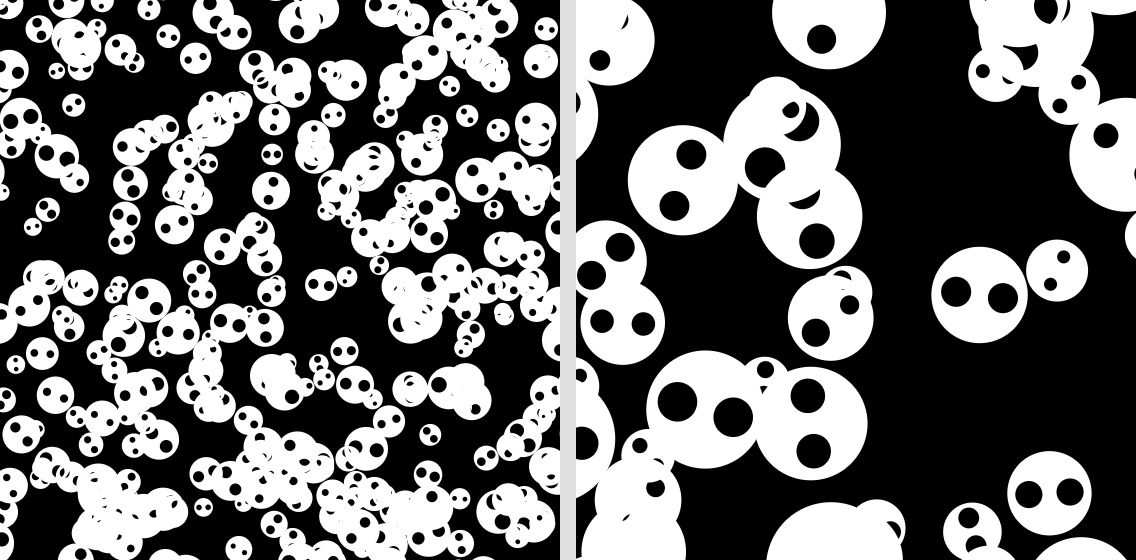
Left, the full canvas; right, a detail of the centre.
Give the GLSL for this pattern, as a WebGL 1 fragment shader.

```glsl
precision highp float;
// Scattered white discs on black, each pierced by two opposite round holes.
// A grid of cells holds a random number of discs; their signed distances are
// joined as a union, so a disc lying over a hole fills it.

uniform vec2 u_resolution;

const float CELLS = 12.0;            // grid cells across the canvas
const int CANDIDATES = 6;            // possible discs per cell
const float PRESENCE = 0.32;         // chance that a candidate exists
const vec2 DISC_RADIUS = vec2(0.0145, 0.0405);  // smallest, largest
const vec2 HOLE_RATIO = vec2(0.19, 0.37);       // hole radius / disc radius
const float HOLE_OFFSET = 0.49;      // hole distance / disc radius
const float TAU = 6.2831853;
const vec3 BACKGROUND = vec3(0.0);
const vec3 DISC_COLOR = vec3(1.0);

// Four random values in 0..1 from a cell and an index
vec4 hash4(vec3 seed) {
  vec4 h = fract(seed.xyzx * vec4(0.1031, 0.1030, 0.0973, 0.1099));
  h += dot(h, h.wzxy + 33.33);
  return fract((h.xxyz + h.yzzw) * h.zywx);
}

// Signed distance to a disc with two holes placed opposite each other
float piercedDisc(vec2 p, float radius, float holeRadius, float angle) {
  vec2 offset = HOLE_OFFSET * radius * vec2(cos(angle), sin(angle));
  float holes = min(length(p - offset), length(p + offset)) - holeRadius;
  return max(length(p) - radius, -holes);
}

// Union of all discs whose centres lie in one cell
float cellDiscs(vec2 p, vec2 cell) {
  float nearest = 1.0;
  for (int i = 0; i < CANDIDATES; i++) {
    vec3 seed = vec3(cell + 17.0, float(i) * 7.0 + 3.0);
    vec4 place = hash4(seed);
    vec4 style = hash4(seed + 51.7);
    if (style.x > PRESENCE) continue;
    vec2 center = (cell + place.xy) / CELLS;
    float radius = mix(DISC_RADIUS.x, DISC_RADIUS.y, place.z);
    float holeRadius = radius * mix(HOLE_RATIO.x, HOLE_RATIO.y, style.y);
    nearest = min(nearest, piercedDisc(p - center, radius, holeRadius, TAU * style.z));
  }
  return nearest;
}

// Union over the cell around p and its neighbours
float discField(vec2 p) {
  vec2 home = floor(p * CELLS);
  float nearest = 1.0;
  for (int y = -1; y <= 1; y++) {
    for (int x = -1; x <= 1; x++) {
      nearest = min(nearest, cellDiscs(p, home + vec2(float(x), float(y))));
    }
  }
  return nearest;
}

void main() {
  float pixel = 1.0 / min(u_resolution.x, u_resolution.y);
  float dist = discField(gl_FragCoord.xy * pixel);
  float coverage = clamp(0.5 - dist / pixel, 0.0, 1.0);
  gl_FragColor = vec4(mix(BACKGROUND, DISC_COLOR, coverage), 1.0);
}
```
